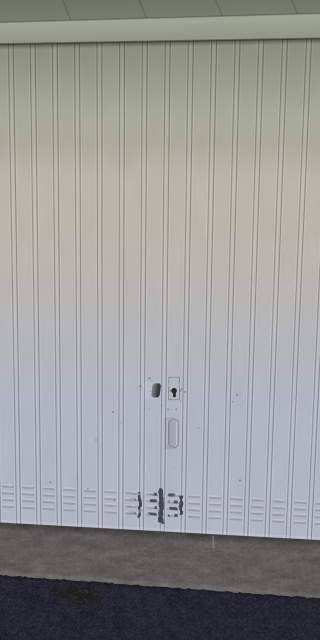
Write a Shadertoy shader that draws this texture.

```glsl
float hash(vec2 p) {
    return fract(sin(dot(p, vec2(127.1, 311.7))) * 43758.5453);
}

float noise(vec2 p) {
    vec2 i = floor(p), f = fract(p);
    f = f * f * (3.0 - 2.0 * f);
    return mix(mix(hash(i), hash(i + vec2(1, 0)), f.x),
               mix(hash(i + vec2(0, 1)), hash(i + vec2(1, 1)), f.x), f.y);
}

float fbm(vec2 p) {
    float sum = 0.0, amp = 0.5;
    for (int i = 0; i < 4; i++) {
        sum += amp * noise(p);
        p = p * 2.03 + 7.1;
        amp *= 0.5;
    }
    return sum;
}

float box(vec2 p, vec2 halfSize, float radius) {
    vec2 d = abs(p) - halfSize + radius;
    return length(max(d, 0.0)) + min(max(d.x, d.y), 0.0) - radius;
}

float fill(float d, float aa) {
    return smoothstep(aa, -aa, d);
}

float line(float d, float width, float aa) {
    return fill(abs(d) - width, aa);
}

// Light falling on the painted metal: shaded top, warm middle, cool base
vec3 doorPaint(vec2 p) {
    vec3 c = mix(vec3(0.69, 0.71, 0.765), vec3(0.71, 0.71, 0.715), smoothstep(34.0, 52.0, p.y));
    c = mix(c, vec3(0.73, 0.71, 0.67), smoothstep(48.0, 66.0, p.y));
    c = mix(c, vec3(0.66, 0.665, 0.605), smoothstep(71.0, 79.0, p.y));
    c = mix(c, vec3(0.55, 0.56, 0.50), smoothstep(80.0, 94.0, p.y));
    return c + 0.025 * (fbm(p * vec2(0.5, 0.2)) - 0.47);
}

// x: rib index, y: local spacing; ribs fan out towards the top right
vec2 ribSpace(vec2 p) {
    float t = (p.y - 18.0) / 74.2;
    float start = mix(2.6, 1.3, t), pitch = mix(3.16, 3.41, t), growth = mix(0.0065, 0.013, t);
    float spacing = sqrt(pitch * pitch + 4.0 * growth * (p.x - start));
    return vec2((spacing - pitch) / (2.0 * growth), spacing);
}

vec3 addRibs(vec3 c, float x, float width, float aa) {
    c *= 1.0 - 0.22 * line(x, 0.08, aa) - 0.25 * line(x - width, 0.08, aa);
    c += 0.03 * line(x - width * 0.5, width * 0.25, aa);
    return c + 0.035 * (line(x + 0.2, 0.08, aa) + line(x - width - 0.2, 0.08, aa));
}

vec3 addVents(vec3 c, vec2 p, float x, float height, float aa) {
    float row = clamp(floor((height - 2.1) / 1.05), 0.0, 3.0);
    vec2 q = vec2(x, height - 2.62 - row * 1.05);
    float worn = smoothstep(5.5, 2.0, abs(p.x - 25.0)) * smoothstep(0.25, 0.5, noise(p * 1.3));
    c += 0.04 * fill(box(q - vec2(0.0, 0.2), vec2(0.9, 0.13), 0.1), aa);
    c *= 1.0 - 0.14 * fill(box(q + vec2(0.0, 0.12), vec2(0.95, 0.14), 0.1), aa);
    float slot = fill(box(q, vec2(0.75, 0.24), 0.15), aa);
    return mix(c, vec3(0.24, 0.24, 0.28), slot * worn * 0.85);
}

vec3 addScuff(vec3 c, vec2 p, vec2 centre, vec2 size, float aa) {
    float d = box(p - centre, size, 0.15) + 0.7 * (fbm(p * vec2(2.5, 1.6)) - 0.45);
    return mix(c, vec3(0.20, 0.20, 0.26), 0.85 * fill(d, aa));
}

// Chips scattered inside a rectangle
vec3 addChips(vec3 c, vec2 p, vec2 centre, vec2 spread, float seed, float aa) {
    for (int i = 0; i < 14; i++) {
        vec2 id = vec2(float(i), seed);
        vec2 at = centre + spread * (2.0 * vec2(hash(id), hash(id + 31.7)) - 1.0);
        float size = 0.06 + 0.12 * hash(id + 5.3);
        c = mix(c, vec3(0.40, 0.40, 0.42), 0.6 * fill(length(p - at) - size, aa));
    }
    return c;
}

vec3 addLock(vec3 c, vec2 p, float aa) {
    // Turning knob with its pale plate
    vec2 k = p - vec2(24.4, 39.0);
    c += 0.02 * fill(box(k + vec2(0.9, 0.0), vec2(1.2, 1.3), 0.2), aa);
    k.x -= 0.12 * k.y;
    vec3 metal = mix(vec3(0.22, 0.23, 0.25), vec3(0.44, 0.45, 0.47), smoothstep(0.4, -0.5, k.x));
    c = mix(c, metal, fill(box(k, vec2(0.65, 1.1), 0.45), aa));
    // Keyhole plate
    vec2 h = p - vec2(27.2, 39.3);
    float rim = line(box(h, vec2(0.85, 1.75), 0.15), 0.07, aa);
    c = mix(c, vec3(0.42), rim * (0.25 + 0.55 * noise(p * 3.0)));
    float hole = min(length(h + vec2(0.0, 0.35)) - 0.42, box(h + vec2(-0.05, 0.85), vec2(0.22, 0.5), 0.15));
    c = mix(c, vec3(0.16, 0.15, 0.15), fill(hole, aa));
    // Pull handle over its shallow recess
    vec2 g = p - vec2(27.1, 32.3);
    c *= 1.0 - 0.08 * fill(box(g + vec2(0.5, 0.0), vec2(0.9, 2.5), 0.3), aa);
    float loop = box(g, vec2(0.75, 2.2), 0.7);
    c *= 1.0 - 0.2 * line(loop, 0.13, aa);
    return c + 0.08 * line(box(g + vec2(0.2, 0.0), vec2(0.75, 2.2), 0.7), 0.09, aa);
}

vec3 ground(vec2 p, float doorEdge, float kerb, float aa) {
    vec3 concrete = vec3(0.365, 0.36, 0.35) + 0.12 * (fbm(p * vec2(0.5, 1.2)) - 0.47);
    concrete += 0.05 * (noise(p * 5.0) - 0.5);
    concrete *= 1.0 - 0.3 * smoothstep(-1.5, 0.0, p.y - doorEdge);
    concrete += 0.05 * smoothstep(1.0, 0.3, p.y - kerb);
    vec3 asphalt = vec3(0.148, 0.15, 0.197) + 0.07 * (noise(p * 4.5) - 0.5);
    asphalt += 0.05 * (fbm(p * 0.7) - 0.47);
    // Damp patch with debris beside the kerb
    float patchMask = smoothstep(1.2, 0.4, length((p - vec2(12.0, 7.2)) / vec2(5.0, 2.2)) + fbm(p) - 0.4);
    asphalt = mix(asphalt, vec3(0.12, 0.115, 0.12) + 0.12 * pow(noise(p * 3.5), 4.0), patchMask);
    asphalt *= 1.0 - 0.25 * smoothstep(-0.7, 0.0, p.y - kerb);
    return mix(asphalt, concrete, fill(kerb - p.y + 0.25 * (noise(p * 2.0) - 0.5), aa));
}

void mainImage(out vec4 fragColor, in vec2 fragCoord) {
    // The canvas is 100 units tall and 50 wide
    float aa = 100.0 / iResolution.y * 0.7;
    vec2 p = fragCoord / iResolution.y * 100.0;
    float doorEdge = 18.36 - 0.055 * p.x, kerb = 10.15 - 0.073 * p.x;
    float lintel = 93.1 + 0.018 * p.x, soffit = 96.5 + 0.028 * p.x;

    // Ribbed door
    vec2 rib = ribSpace(p);
    float ribX = (fract(rib.x + 0.4) - 0.4) * rib.y;
    vec3 door = addRibs(doorPaint(p), ribX, mix(0.6, 0.8, p.y / 100.0), aa);
    door = addVents(door, p, (fract(rib.x) - 0.6) * rib.y, p.y - doorEdge, aa);
    door = addScuff(door, p, vec2(21.9, 21.2), vec2(0.22, 2.0), aa);
    door = addScuff(door, p, vec2(25.15, 21.0), vec2(0.4, 2.7), aa);
    door = addScuff(door, p, vec2(28.3, 21.1), vec2(0.3, 1.5), aa);
    door = addChips(door, p, vec2(25.5, 38.5), vec2(4.0, 2.5), 1.0, aa);
    door = addChips(door, p, vec2(23.0, 28.0), vec2(16.0, 13.0), 2.0, aa);
    door = addLock(door, p, aa);
    door *= 1.0 - 0.35 * smoothstep(1.0, 0.0, lintel - p.y);
    door += 0.04 * line(p.y - doorEdge - 0.25, 0.2, aa);

    vec3 c = mix(ground(p, doorEdge, kerb, aa), door, fill(doorEdge - p.y, aa));
    c = mix(c, vec3(0.62), 0.6 * fill(box(p - vec2(33.3, 15.3), vec2(0.08, 0.9), 0.05), aa));

    // Lintel and soffit
    vec3 beam = mix(vec3(0.57, 0.59, 0.53), vec3(0.63, 0.65, 0.59), smoothstep(lintel, soffit, p.y));
    c = mix(c, beam, fill(lintel - p.y, aa));
    c *= 1.0 - 0.35 * line(p.y - lintel, 0.15, aa);
    vec3 eaves = vec3(0.47, 0.49, 0.44) - 0.012 * (p.y - soffit);
    eaves *= 1.0 - 0.15 * line(fract((p.x - 17.0 + 0.4 * (p.y - soffit)) / 11.8) - 0.5, 0.01, aa * 0.1);
    c = mix(c, eaves, fill(soffit - p.y, aa));
    c *= 1.0 - 0.2 * line(p.y - soffit, 0.12, aa);
    fragColor = vec4(clamp(c, 0.0, 1.0), 1.0);
}
```
